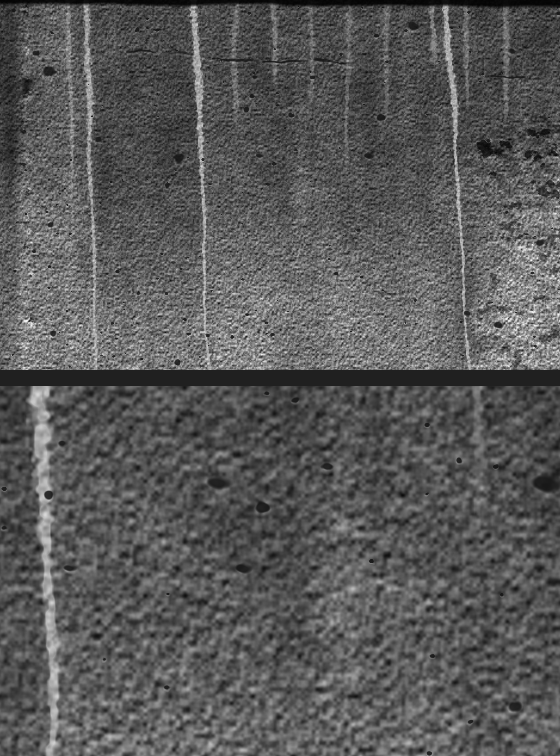
Top: the whole. Bottom: its middle third, enlarged.
Write a WebGL 2 fragment shader that draws this texture.

```glsl
#version 300 es
precision highp float;
// Weathered grey concrete wall with chalky drips, pits, cracks and rough patches.
uniform vec2 u_resolution;
out vec4 fragColor;

float hash(vec2 p) {
  vec3 q = fract(vec3(p.xyx) * 0.1031);
  q += dot(q, q.yzx + 33.33);
  return fract((q.x + q.y) * q.z);
}

float noise(vec2 p) {
  vec2 i = floor(p), f = fract(p);
  f = f * f * (3.0 - 2.0 * f);
  return mix(mix(hash(i), hash(i + vec2(1, 0)), f.x),
             mix(hash(i + vec2(0, 1)), hash(i + vec2(1, 1)), f.x), f.y);
}

float fbm(vec2 p) {
  float sum = 0.0, amp = 0.52;
  for (int i = 0; i < 5; i++) {
    sum += amp * noise(p);
    p = mat2(1.6, 1.2, -1.2, 1.6) * p + 17.3;
    amp *= 0.5;
  }
  return sum;
}

// Light from above: positive on upper faces of the bumps.
float relief(vec2 p, float scale) {
  return fbm(p * scale) - fbm(p * scale + vec2(0.15, 0.4));
}

// x: dark hollow, y: lit lower rim
vec2 pits(vec2 p, float cells, float chance) {
  vec2 id = floor(p * cells), f = fract(p * cells);
  vec2 c = 0.3 + 0.4 * vec2(hash(id + 3.1), hash(id + 7.7));
  float r = mix(0.06, 0.15, pow(hash(id + 11.9), 2.0));
  float on = step(hash(id + 23.5), chance);
  vec2 d = (f - c) * vec2(0.85, 1.1);
  float wobble = 0.07 * (noise(f * 9.0 + id) - 0.5);
  float hole = 1.0 - smoothstep(r * 0.6, r * 1.15, length(d) + wobble);
  float rim = 1.0 - smoothstep(r * 0.7, r * 1.4, length(d + vec2(0.0, r * 0.6)) + wobble);
  return on * vec2(hole, rim * (1.0 - hole));
}

// Ragged chalk drip starting at the top edge
float drip(vec2 p, float x, float drift, float len, float width) {
  float down = 1.0 - p.y;
  float centre = x + drift * down + 0.012 * (noise(vec2(down * 7.0, x * 91.0)) - 0.5)
               + 0.004 * (noise(vec2(down * 45.0, x * 37.0)) - 0.5);
  float w = width * mix(1.25, 0.6, smoothstep(0.1, 0.7, down))
          * (0.6 + 0.8 * noise(vec2(down * 16.0, x * 53.0)));
  float core = exp(-pow((p.x - centre) / w, 2.0));
  float speck = noise(p * vec2(210.0, 150.0));
  float fade = 1.0 - smoothstep(len * 0.7, len, down);
  return fade * (smoothstep(0.5, 1.1, core + 0.7 * speck - 0.15) + 0.15 * core);
}

float crack(vec2 p, float y, float x0, float x1) {
  float path = y - 0.03 * (p.x - x0) + 0.045 * (fbm(vec2(p.x * 8.0, y * 40.0)) - 0.5);
  float w = 0.001 + 0.006 * noise(vec2(p.x * 24.0, y * 70.0));
  float span = smoothstep(x0, x0 + 0.04, p.x) * (1.0 - smoothstep(x1 - 0.04, x1, p.x));
  return span * (1.0 - smoothstep(w * 0.3, w, abs(p.y - path)))
       * smoothstep(0.2, 0.5, noise(vec2(p.x * 30.0, y * 13.0)));
}

void main() {
  vec2 p = gl_FragCoord.xy / u_resolution.y;
  float blotch = fbm(p * vec2(4.0, 3.0) + 4.0) - 0.5;
  float mottle = fbm(p * 17.0) - 0.5;

  // Damp dark top fading to a pale base
  float tone = mix(0.49, 0.285, smoothstep(0.0, 0.8, p.y + 0.45 * blotch));
  tone -= 0.07 * exp(-dot((p - vec2(0.4, 0.42)) * vec2(5.0, 3.2), (p - vec2(0.4, 0.42)) * vec2(5.0, 3.2)));
  tone += 0.08 * exp(-pow((p.x - 0.17) / 0.07, 2.0)) * smoothstep(0.0, 0.5, p.y);
  tone += 0.10 * smoothstep(1.2, 1.4, p.x) * (1.0 - smoothstep(0.45, 0.72, p.y + 0.3 * blotch));
  tone -= 0.13 * exp(-pow((p.x - 1.26 + 0.1 * mottle) / 0.05, 2.0)) * (1.0 - smoothstep(0.2, 0.38, p.y));
  tone -= 0.09 * (1.0 - smoothstep(0.03, 0.07, p.x));
  tone += 0.13 * mottle + 0.07 * (noise(vec2(p.x * 32.0, p.y * 1.8)) - 0.5);

  // Crumbling ridge on the left and rough patch on the right
  float ridge = exp(-pow((p.x - 0.073 - 0.025 * mottle) / 0.016, 2.0));
  float patchMask = smoothstep(1.23, 1.32, p.x + 0.25 * mottle)
                  * (1.0 - smoothstep(0.64, 0.72, p.y + 0.2 * mottle));
  float rough = max(ridge, patchMask * (0.55 + 0.45 * smoothstep(0.35, 0.6, p.y)));
  tone += rough * 0.45 * relief(p, 34.0) + 0.05 * ridge;
  float gouge = 1.0 - smoothstep(0.29, 0.37, fbm(p * vec2(30.0, 36.0) + 9.0));
  tone *= 1.0 - 0.7 * gouge * rough;

  // Sandy grain
  vec2 g = p * 165.0;
  float grain = 0.75 * (noise(g) - noise(g + vec2(0.3, -0.7)))
              + 0.55 * (noise(p * 310.0) - 0.5) + 0.5 * relief(p, 60.0);
  tone *= 1.0 + grain;

  // Chalk drips: long ones, then a row of short faint ones
  float chalk = 0.8 * drip(p, 0.233, 0.026, 1.4, 0.008);
  chalk = max(chalk, drip(p, 0.526, 0.037, 1.4, 0.009));
  chalk = max(chalk, 0.95 * drip(p, 1.207, 0.059, 1.4, 0.008));
  chalk = max(chalk, 0.45 * drip(p, 0.182, 0.03, 0.65, 0.006));
  for (float i = 0.0; i < 8.0; i++) {
    float r = hash(vec2(i, 5.0));
    float x = 0.63 + 0.104 * i + 0.02 * r;
    chalk = max(chalk, (0.3 + 0.25 * r) * drip(p, x, 0.02 * (r - 0.4), 0.12 + 0.4 * hash(vec2(i, 9.0)), 0.007));
  }
  tone = mix(tone, 0.76 + 0.25 * grain, 0.8 * clamp(chalk, 0.0, 1.0));

  // Pits of three sizes
  vec2 hollow = max(pits(p + 0.37, 9.0, 0.07), pits(p, 17.0, 0.09));
  hollow = max(hollow, pits(p + 0.71, 34.0, 0.08));
  tone = mix(tone + 0.1 * hollow.y, 0.08, 0.85 * hollow.x);

  // Cracks, each with a lit lower lip
  float split = max(crack(p, 0.855, 0.26, 0.96), crack(p, 0.795, 1.3, 1.47));
  float lip = crack(p + vec2(0.0, 0.006), 0.855, 0.26, 0.96);
  tone = mix(tone + 0.09 * lip, 0.07, 0.8 * split);

  // Shadow under the coping
  float edge = 0.988 - 0.006 * smoothstep(0.7, 1.5, p.x) + 0.008 * (noise(vec2(p.x * 14.0, 2.0)) - 0.5);
  tone *= 1.0 - 0.9 * smoothstep(edge - 0.008, edge + 0.004, p.y);
  fragColor = vec4(vec3(clamp(tone, 0.02, 0.95)), 1.0);
}
```
